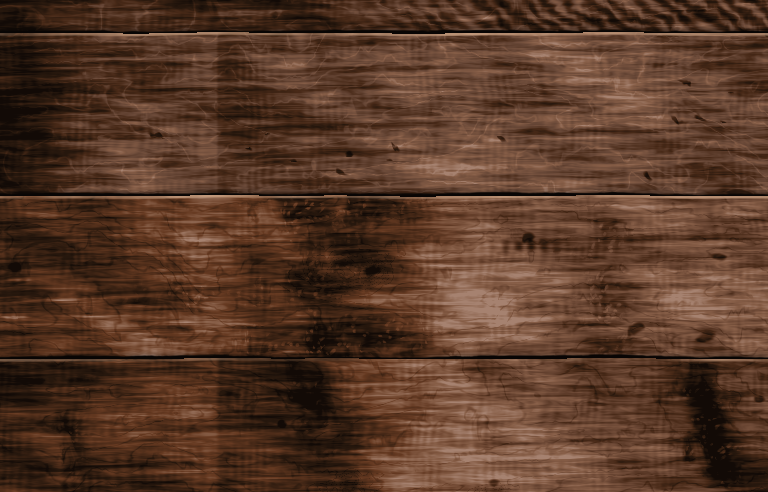
Write a Shadertoy shader that draws this texture.

```glsl
// Weathered brown planks: four horizontal boards split by dark, lit-edged gaps.
// Layered sines make grain, stains and saw marks; cellular noise makes the
// pits and flecks; soft ellipses place the knots, worn patches and charring.

float hash(vec2 p) { return fract(sin(dot(p, vec2(41.3, 289.1))) * 43758.5); }

// Layered, rotated and self-warped sines, roughly -0.8 to 0.8
float waves(vec2 p) {
    float sum = 0.0, amp = 0.6;
    for (int i = 0; i < 4; i++) {
        p = mat2(0.8, 0.6, -0.6, 0.8) * p * 1.7 + vec2(1.7, 9.2);
        p += 0.6 * sin(p.yx * 1.3);
        sum += amp * sin(p.x) * sin(p.y);
        amp *= 0.65;
    }
    return sum;
}

// Cellular noise: distance to the nearest point, and that point's random value
vec2 cells(vec2 p) {
    vec2 best = vec2(9.0, 0.0);
    for (int j = -1; j <= 1; j++)
    for (int i = -1; i <= 1; i++) {
        vec2 id = floor(p) + vec2(i, j);
        vec2 point = id + 0.15 + 0.7 * vec2(hash(id), hash(id + 31.7));
        float d = length(p - point);
        if (d < best.x) best = vec2(d, hash(id + 77.1));
    }
    return best;
}

// Dots on the given share of the cells
float dots(vec2 p, float radius, float share) {
    vec2 c = cells(p);
    return (1.0 - smoothstep(radius * 0.4, radius, c.x)) * step(c.y, share);
}

float blob(vec2 p, vec2 center, vec2 radius) {
    p = (p - center) / radius;
    return exp(-dot(p, p));
}

vec3 woodColor(float t, float warmth) {
    vec3 middle = mix(vec3(0.40, 0.28, 0.22), vec3(0.40, 0.22, 0.12), warmth);
    vec3 c = mix(vec3(0.07, 0.04, 0.025), vec3(0.15, 0.09, 0.05), smoothstep(-0.3, 0.0, t));
    c = mix(c, vec3(0.28, 0.16, 0.09), clamp(t / 0.26, 0.0, 1.0));
    c = mix(c, middle, clamp((t - 0.26) / 0.24, 0.0, 1.0));
    c = mix(c, vec3(0.53, 0.37, 0.28), clamp((t - 0.5) / 0.26, 0.0, 1.0));
    return mix(c, vec3(0.65, 0.51, 0.44), clamp((t - 0.76) / 0.24, 0.0, 1.0));
}

void mainImage(out vec4 fragColor, in vec2 fragCoord) {
    float pixel = 1.0 / iResolution.y;
    vec2 p = fragCoord * pixel;

    // Boards, numbered from -1 at the bottom to 2 at the top
    float wobble = 0.001 * sin(p.x * 9.0) + 0.0007 * sin(p.x * 23.0 + 1.0);
    float row = (p.y - 0.271 + wobble) / 0.331;
    float board = floor(row);
    float v = row - board;
    vec2 q = p + board * vec2(7.3, 3.1);

    float broad = waves(q * vec2(2.5, 7.0));
    float grain = waves(q * vec2(4.0, 60.0) + broad);
    float fibre = waves(q * vec2(13.0, 140.0));
    float ragged = waves(q * 22.0);
    vec2 w = p + vec2(0.025, 0.012) * ragged + 0.012 * broad;

    // Lighting, stains and knots of each board
    float tone, stain = 0.0, knots = 0.0, pits = 0.0, flecks = 0.0;
    if (board > 1.5) {
        float saw = sin((p.x + 1.2 * p.y) * 135.0 + 3.0 * broad + 2.0 * ragged);
        tone = 0.2 + 0.24 * saw * smoothstep(0.5, 1.2, p.x);
    } else if (board > 0.5) {
        float leftLight = 0.16 + 0.28 * smoothstep(0.0, 0.4, p.x);
        float rightLight = 0.2 + 0.42 * blob(p, vec2(0.98, 0.79), vec2(0.42, 0.3));
        tone = mix(leftLight, rightLight, smoothstep(0.438, 0.446, p.x));
        float scarred = blob(p, vec2(0.8, 0.69), vec2(0.3, 0.025))
                      + blob(p, vec2(1.48, 0.755), vec2(0.09, 0.03));
        vec2 slant = vec2(p.x + 0.5 * p.y, p.y + 0.35 * p.x);
        pits = dots(slant * vec2(24.0, 36.0) + 0.3 * ragged, 0.27, 0.015 + 0.55 * scarred);
    } else if (board > -0.5) {
        tone = 0.43 + 0.24 * smoothstep(0.75, 0.98, p.x) - 0.2 * smoothstep(1.15, 1.5, p.x);
        stain = 0.3 * blob(w, vec2(0.64, 0.46), vec2(0.11, 0.11))
              + 0.5 * blob(w, vec2(0.68, 0.59), vec2(0.16, 0.03))
              + 0.55 * blob(w, vec2(0.73, 0.31), vec2(0.2, 0.04))
              + 0.25 * blob(w, vec2(0.38, 0.4), vec2(0.12, 0.03))
              + 0.25 * blob(p, vec2(1.23, 0.42), vec2(0.06, 0.2));
        knots = blob(w, vec2(0.695, 0.447), vec2(0.055, 0.04))
              + 0.7 * blob(w, vec2(0.765, 0.452), vec2(0.025, 0.025));
        pits = dots(q * vec2(5.0, 7.0) + 0.05 * ragged, 0.09, 0.35)
             + blob(p, vec2(1.06, 0.498), vec2(0.06, 0.012)) * (0.5 + 0.5 * sin(p.x * 240.0));
        flecks = blob(p, vec2(1.46, 0.435), vec2(0.035, 0.006))
               + 0.6 * dots(q * vec2(9.0, 85.0), 0.35, 0.14) * smoothstep(0.95, 0.6, p.x)
               + 0.5 * blob(w, vec2(0.69, 0.57), vec2(0.025, 0.06));
    } else {
        tone = 0.26 + 0.18 * smoothstep(0.1, 0.35, p.x) - 0.2 * smoothstep(0.436, 0.45, p.x)
             + 0.38 * smoothstep(0.62, 0.85, p.x) - 0.32 * smoothstep(1.25, 1.55, p.x);
        vec2 leaning = vec2(w.x + 0.35 * (w.y - 0.13), w.y);
        stain = 0.85 * blob(leaning, vec2(1.44, 0.13), vec2(0.04, 0.12))
              + 0.45 * blob(leaning, vec2(0.67, 0.19), vec2(0.045, 0.1))
              + 0.4 * blob(w, vec2(0.155, 0.1), vec2(0.02, 0.07));
        knots = blob(w, vec2(1.01, 0.0), vec2(0.04, 0.02))
              + blob(w, vec2(0.72, 0.015), vec2(0.04, 0.025));
        pits = dots(q * vec2(6.0, 8.0) + 0.05 * ragged, 0.08, 0.25);
    }

    // Growth lines that close around the knots
    float phase = v * 7.0 + 2.4 * broad + 0.35 * ragged + 6.0 * knots;
    float ring = smoothstep(0.75, 1.0, abs(2.0 * fract(phase) - 1.0));
    float ringLight = board > 0.5 ? 0.13 : -0.14;

    // Wear over the whole surface
    float sawn = sin(p.x * 330.0 + 3.0 * sin(p.x * 37.0) + 4.0 * broad);
    float bands = waves(vec2(p.x * 5.0 + 0.3 * v, board * 3.7));
    tone += 0.24 * broad + 0.22 * grain + 0.22 * fibre + 0.1 * bands;
    tone += 0.04 * sawn * (0.5 + ragged) + ringLight * ring;
    tone -= stain * (0.9 + 0.7 * ragged) + 0.24 * knots + 0.45 * pits;
    float specks = dots(q * 95.0 + ragged, 0.5, 0.4) * smoothstep(-0.3, 0.3, ragged);
    tone += 0.4 * flecks + 0.8 * specks * min(stain, 0.75);
    tone -= 0.12 * smoothstep(0.3, 0.0, p.x) + 0.1 * smoothstep(0.2, 0.0, p.y);
    tone = 0.41 + 1.12 * (tone - 0.39);
    float warmth = board > 0.5 ? 0.1 : 0.9 - 0.6 * smoothstep(0.75, 1.1, p.x);
    vec3 color = woodColor(tone, warmth);

    // Dark gap above each seam, lit edge below it
    float above = v * 0.331, below = (1.0 - v) * 0.331;
    float gap = 0.005 + 0.0015 * sin(p.x * 7.0 + board) + 0.0015 * ragged;
    color *= 0.7 + 0.3 * smoothstep(0.0, 0.02, above);
    color = mix(vec3(0.03, 0.02, 0.015), color, smoothstep(gap - pixel, gap + pixel, above));
    float edge = 1.0 - smoothstep(0.005 - pixel, 0.005 + pixel, below);
    float shine = 0.5 + 0.22 * board + 0.4 * waves(vec2(p.x * 5.0, board));
    color = mix(color, vec3(0.78, 0.62, 0.5), edge * clamp(shine, 0.15, 0.95));

    fragColor = vec4(color, 1.0);
}
```
